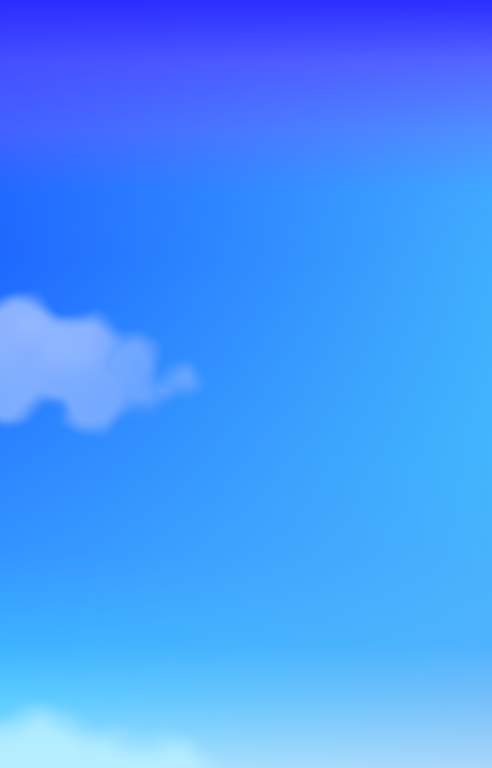
A Shadertoy shader for this texture:

```glsl
// A blue summer sky: violet at the zenith, cyan to the right, pale haze below.
// Stacked two-sided gradients form the sky; soft discs, bent by value noise,
// merge into one drifting cloud at the left and a bright bank at the bottom.

float hash(vec2 p) {
    return fract(sin(dot(p, vec2(127.1, 311.7))) * 43758.5453);
}

float noise(vec2 p) {
    vec2 i = floor(p), f = fract(p);
    f = f * f * (3.0 - 2.0 * f);
    return mix(mix(hash(i), hash(i + vec2(1, 0)), f.x),
               mix(hash(i + vec2(0, 1)), hash(i + vec2(1, 1)), f.x), f.y);
}

// Blend upward from the colour below into a left-to-right band.
vec3 band(vec3 below, vec3 left, vec3 right, vec2 uv, float y0, float y1) {
    return mix(below, mix(left, right, uv.x), clamp((uv.y - y0) / (y1 - y0), 0.0, 1.0));
}

vec3 skyColor(vec2 uv) {
    vec3 c = mix(vec3(0.64, 0.90, 1.0), vec3(0.67, 0.84, 0.98), uv.x);
    c = band(c, vec3(0.36, 0.80, 1.0), vec3(0.46, 0.75, 0.98), uv, 0.00, 0.09);
    c = band(c, vec3(0.24, 0.70, 1.0), vec3(0.31, 0.70, 0.99), uv, 0.09, 0.16);
    c = band(c, vec3(0.20, 0.58, 1.0), vec3(0.28, 0.70, 0.99), uv, 0.16, 0.28);
    c = band(c, vec3(0.17, 0.51, 1.0), vec3(0.26, 0.71, 0.99), uv, 0.28, 0.42);
    c = band(c, vec3(0.12, 0.41, 1.0), vec3(0.25, 0.68, 0.99), uv, 0.42, 0.66);
    c = band(c, vec3(0.13, 0.41, 1.0), vec3(0.25, 0.66, 1.0), uv, 0.66, 0.75);
    c = band(c, vec3(0.26, 0.38, 1.0), vec3(0.31, 0.56, 1.0), uv, 0.75, 0.83);
    c = band(c, vec3(0.27, 0.31, 1.0), vec3(0.33, 0.40, 1.0), uv, 0.83, 0.92);
    return band(c, vec3(0.17, 0.17, 1.0), vec3(0.17, 0.18, 1.0), uv, 0.92, 1.0);
}

// Coverage of one soft disc: xy is its centre, z its radius.
float puff(vec2 p, vec3 disc, float blur) {
    return 1.0 - smoothstep(disc.z - blur, disc.z + blur, length(p - disc.xy));
}

void mainImage(out vec4 fragColor, in vec2 fragCoord) {
    vec2 uv = fragCoord / iResolution.xy;
    vec2 p = uv * vec2(0.6406, 1.0);
    vec3 color = skyColor(uv);

    // Uneven cloud edges
    vec2 warped = p + 0.012 * (vec2(noise(p * 38.0), noise(p * 38.0 + 17.0)) - 0.5);

    // Drifting cloud, thinning toward its tail
    vec3 drift[10] = vec3[10](
        vec3(0.026, 0.564, 0.048), vec3(0.010, 0.501, 0.047),
        vec3(0.076, 0.529, 0.054), vec3(0.117, 0.552, 0.035),
        vec3(0.124, 0.486, 0.044), vec3(0.172, 0.528, 0.032),
        vec3(0.182, 0.494, 0.025), vec3(0.237, 0.503, 0.016),
        vec3(0.014, 0.472, 0.021), vec3(0.214, 0.494, 0.010));
    float clear = 1.0;
    for (int i = 0; i < 10; i++) clear *= 1.0 - puff(warped, drift[i], 0.015);
    float density = (1.0 - clear) * mix(0.92, 0.62, smoothstep(0.06, 0.23, p.x));
    density *= 0.90 + 0.16 * noise(p * 26.0 + 5.0);
    vec3 driftColor = mix(vec3(0.53, 0.70, 1.0), vec3(0.60, 0.73, 1.0),
                          smoothstep(0.46, 0.58, p.y));
    color = mix(color, driftColor, density);

    // Bright bank along the bottom
    vec3 bank[4] = vec3[4](
        vec3(0.059, 0.008, 0.060), vec3(0.000, -0.010, 0.060),
        vec3(0.137, -0.030, 0.066), vec3(0.221, -0.016, 0.048));
    clear = 1.0;
    for (int i = 0; i < 4; i++) clear *= 1.0 - puff(warped, bank[i], 0.026);
    color = mix(color, vec3(0.73, 0.94, 1.0), 0.85 * (1.0 - clear));

    fragColor = vec4(color, 1.0);
}
```
